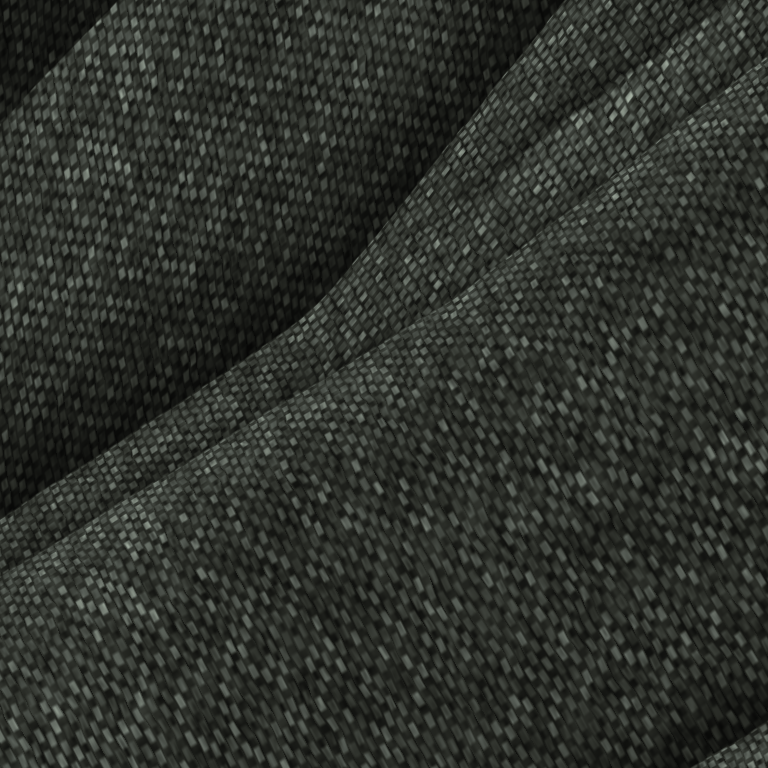
Give the GLSL for this texture, as a WebGL 2 fragment shader.

```glsl
#version 300 es
precision highp float;
// Dark woven cloth lying in diagonal folds. Each fold is bounded by a bent
// crest line; the depth below that line drives both its shading and the
// weave coordinates, so threads bunch up where the cloth turns away.

#define COLUMN 0.0098     // width of a thread column
#define ROW 0.037         // length of one stitch
#define SQUEEZE 2.6       // extra thread density at a crest
#define CREST 0.065       // depth over which a crest rolls over
#define GAIN 1.4          // overall exposure
#define GLINT 0.8         // strength of the bright stitches
#define EDGE 0.002        // softness of fold outlines

uniform vec2 u_resolution;
out vec4 fragColor;

float hash(vec2 p) {
    return fract(sin(dot(p, vec2(127.1, 311.7))) * 43758.5453);
}

float noise(vec2 p) {
    vec2 i = floor(p), f = fract(p);
    f = f * f * (3.0 - 2.0 * f);
    return mix(mix(hash(i), hash(i + vec2(1, 0)), f.x),
               mix(hash(i + vec2(0, 1)), hash(i + vec2(1, 1)), f.x), f.y);
}

// Height of a line that smoothly gains slope after x = kink
float bentLine(float x, float base, float slope, float kink, float gain) {
    float t = x - kink;
    return base + slope * x + gain * 0.5 * (t + sqrt(t * t + 0.0009));
}

float falloff(float d, float width) {
    return exp(-max(d, 0.0) / width);
}

// Staggered stitches over darker, streaky gaps; returns a brightness factor
float weave(vec2 uv) {
    vec2 q = uv / vec2(COLUMN, ROW);
    q.x += 0.35 * (noise(uv * vec2(45.0, 22.0)) - 0.5);
    float column = floor(q.x);
    q.y += 0.5 * mod(column, 2.0) + 0.2 * hash(vec2(column, 7.0));
    vec2 cell = vec2(column, floor(q.y));
    vec2 f = abs(fract(q) - 0.5);
    float stitch = (1.0 - smoothstep(0.24, 0.5, f.x))
                 * (1.0 - smoothstep(0.2, 0.4, f.y));
    float r = hash(cell);
    float gap = 0.27 + 0.62 * noise(q * vec2(2.3, 1.7));
    float fibre = 0.65 + 0.7 * noise(q * vec2(3.2, 2.2) + 31.0);
    float patches = 0.88 + 0.24 * noise(uv * 13.0);
    return (gap + stitch * (0.36 + GLINT * r * r) * fibre) * patches;
}

// Weave on a fold: depth d below its crest, threads leaning sideways,
// rows packed by density and further by squeeze at the crest
float cloth(vec2 p, float d, float lean, float density, float squeeze) {
    float roll = squeeze * CREST * (1.0 - falloff(d, CREST));
    float factor = weave(vec2(p.x - lean * d, d * density + roll));
    return mix(factor, 0.9, 0.08 * squeeze * falloff(d, CREST));
}

void main() {
    vec2 p = gl_FragCoord.xy / u_resolution;

    // Fold outlines, from upper left to lower right
    float cornerLine = 0.84 + 1.03 * p.x;
    float valleyLine = bentLine(p.x, 0.323, 0.655, 0.41, 0.6);
    float creaseLine = 0.297 + 0.74 * p.x;
    float crestLine = bentLine(p.x, 0.25, 0.61, 0.6, 0.17);
    float hemLine = -0.54 + 0.6 * p.x;

    float wobble = 0.004 * (noise(p * 17.0) - 0.5);
    float belowCorner = cornerLine - p.y + wobble;
    float belowValley = valleyLine - p.y + wobble;
    float aboveCrease = p.y - creaseLine + wobble;
    float belowCrest = crestLine - p.y + wobble;
    float belowHem = hemLine - p.y + wobble;

    // Dark corner behind the first fold
    float lum = 0.075 * cloth(p + 0.4, 1.1 + 0.8 * p.x - p.y, 0.1, 1.6, 0.0);

    // Upper fold: lit at its crest, sinking into the valley
    float upperShade = mix(0.048, 0.165, smoothstep(-0.07, 0.27, -belowValley))
                     + 0.055 * falloff(belowCorner, 0.08);
    float upper = upperShade
                * cloth(p, 0.84 + 0.85 * p.x - p.y, 0.17, 1.55, 0.3);
    lum = mix(lum, upper, smoothstep(-EDGE, EDGE, belowCorner));

    // Narrow middle band with a soft crease toward the upper right
    float toRight = smoothstep(0.45, 0.75, p.x);
    float creaseShadow = smoothstep(-0.004, 0.004, aboveCrease)
                       * falloff(aboveCrease, 0.045) * toRight;
    float creaseLight = falloff(-aboveCrease, 0.045) * toRight
                      * smoothstep(0.004, -0.004, aboveCrease);
    float middleShade = 0.198 - 0.09 * falloff(-belowCrest, 0.03)
                      - 0.09 * creaseShadow + 0.03 * creaseLight;
    float middle = middleShade * cloth(p + 0.2, belowValley, 0.36, 1.9, 1.2);
    lum = mix(lum, middle, smoothstep(-EDGE, EDGE, belowValley));

    // Broad lower fold, darkening toward the hem
    float lowerShade = 0.15 + 0.075 * falloff(belowCrest, 0.07);
    lowerShade += 0.02 * smoothstep(0.4, 0.0, p.x);
    lowerShade *= 1.0 - 0.5 * falloff(-belowHem, 0.1);
    float lower = lowerShade * cloth(p, belowCrest, 0.4, 1.0, SQUEEZE);
    lum = mix(lum, lower, smoothstep(-EDGE, EDGE, belowCrest));

    // Small lit fold in the lower right corner
    float hem = 0.19 * cloth(p + 0.6, belowHem, 0.35, 1.5, 1.2);
    lum = mix(lum, hem, smoothstep(-EDGE, EDGE, belowHem));

    // Olive shadows, cooler green highlights
    lum *= GAIN;
    vec3 olive = vec3(0.98, 1.04, 0.9), sage = vec3(0.95, 1.02, 0.94);
    vec3 color = lum * mix(olive, sage, smoothstep(0.1, 0.35, lum));
    fragColor = vec4(color, 1.0);
}
```
